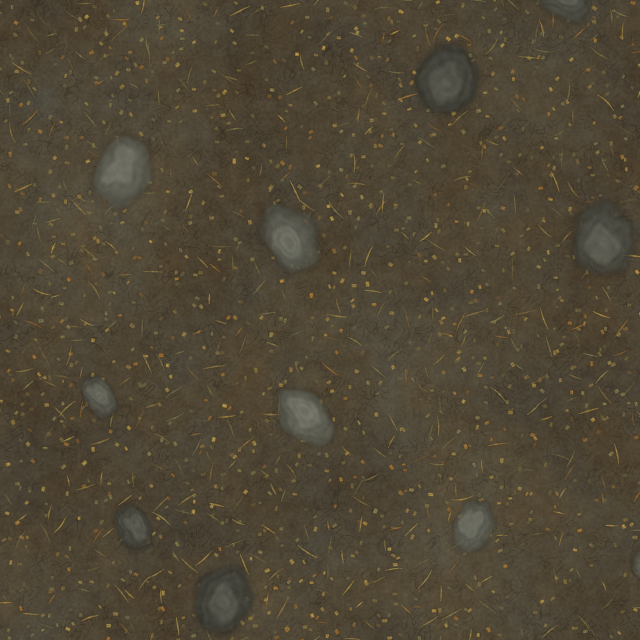
Reproduce this texture procedurally as a Shadertoy shader.

```glsl
vec3 hash(vec2 cell, float seed) {
    uvec3 v = uvec3(ivec3(cell, seed) + 1000) * 1664525u + 1013904223u;
    for (int i = 0; i < 2; i++) {
        v.x += v.y * v.z;
        v.y += v.z * v.x;
        v.z += v.x * v.y;
        v ^= v >> 16u;
    }
    return vec3(v & 0xffffu) / 65535.0;
}

float cornerSlope(vec2 cell, vec2 offset) {
    float angle = 6.2832 * hash(cell, 0.0).x;
    return dot(vec2(cos(angle), sin(angle)), offset);
}

// Gradient noise, roughly -0.7 to 0.7
float noise(vec2 p) {
    vec2 i = floor(p), f = p - i, e = vec2(1, 0);
    vec2 u = f * f * f * (f * (f * 6.0 - 15.0) + 10.0);
    float low = mix(cornerSlope(i, f), cornerSlope(i + e.xy, f - e.xy), u.x);
    float high = mix(cornerSlope(i + e.yx, f - e.yx), cornerSlope(i + 1.0, f - 1.0), u.x);
    return mix(low, high, u.y);
}

float fbm(vec2 p) {
    float sum = 0.0, gain = 1.0;
    for (int i = 0; i < 5; i++) {
        sum += gain * noise(p);
        p = mat2(1.6, 1.2, -1.2, 1.6) * p + 7.3;
        gain *= 0.55;
    }
    return sum;
}

vec2 turn(vec2 p, float angle) {
    float c = cos(angle), s = sin(angle);
    return vec2(c * p.x + s * p.y, c * p.y - s * p.x);
}

// Soil with fine grain and thin dark veins
vec3 soil(vec2 p) {
    float tone = 0.47 + 0.36 * fbm(p * 3.5) + 0.22 * fbm(p * 45.0) + 0.22 * noise(p * 190.0);
    vec3 color = mix(vec3(0.245, 0.205, 0.15), vec3(0.375, 0.345, 0.27), clamp(tone, -0.2, 1.2));
    color *= 1.0 + vec3(0.05, -0.02, -0.12) * fbm(p * 9.0 + 31.0);
    float vein = abs(noise(p * 85.0 + 1.2 * noise(p * 40.0)));
    float patches = smoothstep(-0.3, 0.4, noise(p * 22.0 + 5.0));
    return color * (1.0 - 0.17 * patches * (1.0 - smoothstep(0.0, 0.11, vein)));
}

// Scattered chips, or slender needles
void scatterStraw(inout vec3 color, vec2 p, float grid, float seed, bool needle) {
    float blur = 0.0005 + 0.6 / iResolution.y;
    for (int k = 0; k < 9; k++) {
        vec2 cell = floor(p * grid) + vec2(k % 3, k / 3) - 1.0;
        vec3 place = hash(cell, seed), look = hash(cell, seed + 1.0), size = hash(cell, seed + 2.0);
        vec2 center = (cell + place.xy) / grid;
        if (place.z > 0.66 + 0.6 * noise(center * 6.0)) continue;
        vec2 q = turn(p - center, 6.2832 * look.x);
        float d;
        if (needle) {
            float halfLength = mix(0.007, 0.018, size.x);
            q.y += 18.0 * (size.y - 0.5) * q.x * q.x;
            float along = clamp(q.x, -halfLength, halfLength);
            float width = mix(0.0013, 0.0004, abs(along) / halfLength);
            d = length(q - vec2(along, 0)) - width;
        } else {
            vec2 halfSize = vec2(mix(0.0032, 0.0056, size.x), mix(0.0016, 0.0029, size.y));
            d = length(max(abs(q) - halfSize * 0.5, 0.0)) - halfSize.y * 0.5;
        }
        vec3 straw = mix(vec3(0.47, 0.45, 0.31), vec3(0.74, 0.6, 0.28), look.y);
        straw = mix(straw, vec3(0.64, 0.42, 0.18), 0.8 * smoothstep(0.72, 0.95, size.z));
        straw *= 0.98 + 0.35 * noise(q * vec2(220, 500) + 40.0 * place.xy);
        float opacity = mix(0.3, 0.92, look.z);
        color *= 1.0 - 0.16 * opacity * (1.0 - smoothstep(0.0, 0.0025, d));
        color = mix(color, straw, opacity * (1.0 - smoothstep(-blur, blur, d)));
    }
}

// Half buried stones with wavy growth rings
void scatterStones(inout vec3 color, vec2 p, float grid, float seed, float scale) {
    for (int k = 0; k < 9; k++) {
        vec2 cell = floor(p * grid) + vec2(k % 3, k / 3) - 1.0;
        vec3 place = hash(cell, seed), look = hash(cell, seed + 1.0);
        if (place.z > 0.62) continue;
        vec2 q = p - (cell + 0.2 + 0.6 * place.xy) / grid;
        float radius = scale * mix(0.45, 1.0, look.x);
        q = turn(q, 6.2832 * look.y) / radius;
        q *= vec2(0.92, mix(1.0, 1.35, look.z));
        vec2 shift = 30.0 * place.xy;
        float d = length(q) + 0.22 * noise(q * 1.3 + shift);
        if (d > 1.2) continue;
        vec2 inner = q - 0.35 * (place.yx - 0.5);
        float core = length(inner) + 0.35 * noise(inner * 1.7 + shift + 9.0);
        float rings = sin(19.0 * core + 3.0 * noise(q * 2.0 + shift));
        float light = mix(0.25, 0.37, fract(look.x * 7.0 + look.z));
        light += 0.085 * (1.0 - smoothstep(0.2, 0.75, core)) + 0.016 * rings;
        light += 0.035 * fbm(q * 4.0 + shift) - 0.05 * smoothstep(0.65, 1.0, d);
        vec3 stone = light * vec3(1.0, 1.01, 0.9);
        float cover = (1.0 - smoothstep(0.86, 1.03, d)) * mix(0.94, 0.68, smoothstep(0.5, 0.95, d));
        color *= 1.0 - 0.12 * (1.0 - smoothstep(0.9, 1.2, d));
        color = mix(color, stone, cover);
    }
}

void mainImage(out vec4 fragColor, in vec2 fragCoord) {
    vec2 p = fragCoord / iResolution.y;
    vec3 color = soil(p);
    scatterStraw(color, p, 32.0, 10.0, false);
    scatterStraw(color, p, 30.0, 20.0, false);
    scatterStraw(color, p, 25.0, 30.0, true);
    scatterStones(color, p, 3.7, 40.0, 0.058);
    fragColor = vec4(color, 1.0);
}
```
